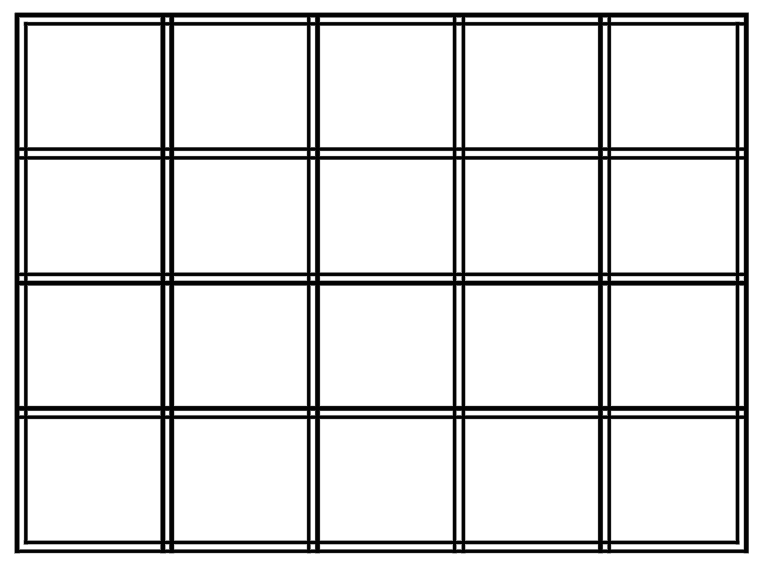
This pattern is drawn by a Shadertoy shader. Its source:

```glsl
// Signed distance to a bar crossing q.x = pos, spanning q.y from span.x to span.y
float bar(vec2 q, float pos, vec2 span, float halfWidth) {
    float along = max(span.x - q.y, q.y - span.y);
    return max(abs(q.x - pos) - halfWidth, along - 0.0036);
}

float halfWidth(bool heavy) {
    return heavy ? 0.0043 : 0.0032;
}

void mainImage(out vec4 fragColor, in vec2 fragCoord) {
    // Height is one unit, y runs downwards
    vec2 p = vec2(fragCoord.x, iResolution.y - fragCoord.y) / iResolution.y;
    vec2 lo = vec2(0.0300, 0.0265);
    vec2 hi = vec2(1.3139, 0.9705);
    vec2 cell = (hi - lo) / vec2(5.0, 4.0);
    float gap = 0.0155;
    vec2 spanX = vec2(lo.x, hi.x);
    vec2 spanY = vec2(lo.y, hi.y);
    float d = 1e3;

    // Upright pairs: the companion lies to the right, but inside the last edge
    for (int i = 0; i <= 5; i++) {
        float x = lo.x + cell.x * float(i);
        float side = i == 5 ? -gap : gap;
        bool border = i == 0 || i == 5;
        vec2 inner = border ? spanY + vec2(gap, -gap) : spanY;
        d = min(d, bar(p, x, spanY, halfWidth(border || i == 1 || i == 4)));
        d = min(d, bar(p, x + side, inner, halfWidth(i == 1 || i == 2)));
    }

    // Level pairs: companions lie below in the upper half, above in the lower
    for (int j = 0; j <= 4; j++) {
        float y = lo.y + cell.y * float(j);
        float side = j < 2 ? gap : -gap;
        vec2 inner = spanX;
        if (j == 0) inner.x += gap;
        if (j == 4) inner += vec2(gap, -gap);
        d = min(d, bar(p.yx, y, spanX, halfWidth(j == 0 || j == 2)));
        d = min(d, bar(p.yx, y + side, inner, halfWidth(j == 3)));
    }

    // Black ink on white with soft edges
    float soft = 0.8 / iResolution.y;
    float ink = 1.0 - smoothstep(-soft, soft, d);
    fragColor = vec4(mix(vec3(1.0), vec3(0.01), ink), 1.0);
}
```
